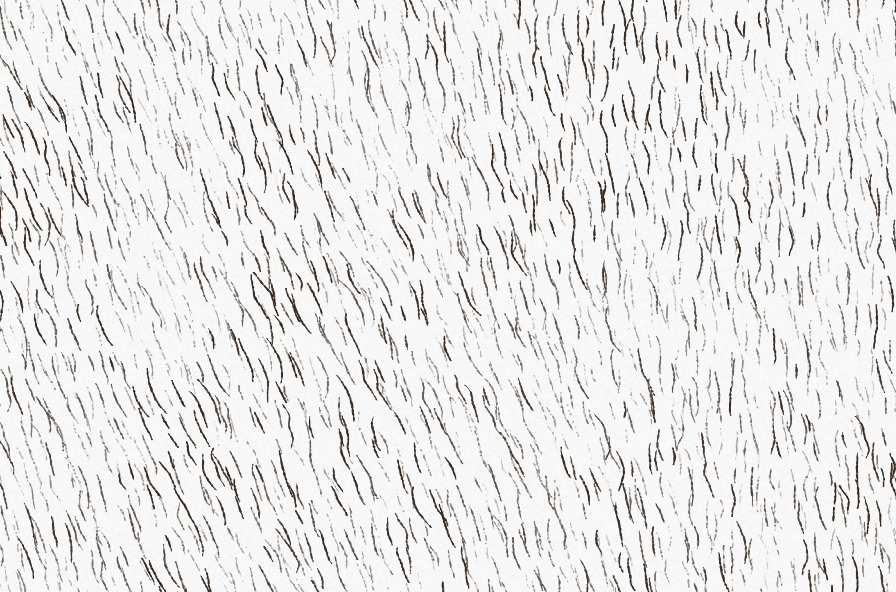
Write a WebGL 1 fragment shader that draws this texture.

```glsl
precision highp float;
// Short, leaning ink hairs scattered over near-white paper.
uniform vec2 u_resolution;

#define CELL vec2(0.0208, 0.048)   // spacing of strokes, in canvas heights
#define HALF_MIN 0.011             // shortest half length
#define HALF_MAX 0.040             // longest half length
#define RADIUS 0.0014              // half width of the pen line
#define LEAN 0.29                  // sideways drift per unit of height
#define LEAN_SPREAD 0.36
#define BEND 15.0                  // curvature range
#define WOBBLE 0.006               // hand tremor
#define GRAIN 330.0                // dry-ink grain frequency
#define PAPER vec3(0.968, 0.970, 0.968)
#define INK vec3(0.22, 0.17, 0.135)

vec4 hash4(vec2 p) {
  vec4 q = fract(p.xyxy * vec4(0.1031, 0.1030, 0.0973, 0.1099));
  q += dot(q, q.wzxy + 33.33);
  return fract((q.xxyz + q.yzzw) * q.zywx);
}

float noise(vec2 p) {
  vec2 i = floor(p), f = fract(p);
  f = f * f * (3.0 - 2.0 * f);
  float low = mix(hash4(i).x, hash4(i + vec2(1.0, 0.0)).x, f.x);
  float high = mix(hash4(i + vec2(0.0, 1.0)).x, hash4(i + 1.0).x, f.x);
  return mix(low, high, f.y);
}

// Lean of the field: slanted on the left, nearly upright at upper right.
float flowLean(vec2 c) {
  float upright = smoothstep(0.75, 1.25, c.x + 0.5 * (c.y - 0.5));
  return LEAN - 0.17 * upright + 0.25 * (noise(c * 3.5 + 9.0) - 0.5);
}

// Opacity of the stroke that belongs to one grid cell.
float stroke(vec2 p, vec2 id, float shift, float rough, float breaks, float pixel) {
  vec4 place = hash4(id + 41.0);
  vec4 form = hash4(id + 173.0);
  vec2 center = (id + 0.5 + 0.95 * (place.xy - 0.5)) * CELL;
  center.y -= shift;
  vec2 q = p - center;
  float halfLen = mix(HALF_MIN, HALF_MAX, 0.65 * place.z + 0.35 * place.z * place.w);
  if (abs(q.y) > halfLen + 0.006 || abs(q.x) > 0.05) return 0.0;

  // Curved center line and its slope
  float lean = flowLean(center) + LEAN_SPREAD * (form.x - 0.5);
  float bend = BEND * (form.y - 0.5);
  float tremor = WOBBLE * (noise(vec2(q.y * 50.0 + 7.0, form.z * 900.0)) - 0.5);
  float slope = 2.0 * bend * q.y - lean;
  float across = (q.x + lean * q.y - bend * q.y * q.y - tremor)
               * inversesqrt(1.0 + slope * slope);
  float past = max(abs(q.y) - halfLen, 0.0);

  // Pressure: many faint hairs, fewer dark ones, loosely in patches
  float pressure = mix(0.22, 1.2, mix(place.w, form.w, 0.2));
  pressure *= mix(0.7, 1.25, noise(center * 7.0 + 3.0));

  // Tapered, rough-edged line
  float along = min(abs(q.y) / halfLen, 1.0);
  float weight = mix(0.65, 1.2, min(pressure, 1.0)) * (1.0 - 0.4 * along * along);
  float radius = RADIUS * weight + 0.0016 * (rough - 0.5);
  float soft = 0.62 * pixel;
  float cover = 1.0 - smoothstep(radius - soft, radius + soft, length(vec2(across, past)));

  // Faint hairs break into specks, dark ones stay whole
  float specks = smoothstep(0.34, 0.58, mix(rough, breaks, 0.5));
  float dry = mix(specks, 1.0, smoothstep(0.3, 1.1, pressure));
  return cover * min(pressure, 1.0) * dry;
}

void main() {
  float pixel = 1.0 / u_resolution.y;
  vec2 p = gl_FragCoord.xy * pixel;
  float rough = noise(p * GRAIN);
  float breaks = noise(p * GRAIN * 0.4 + 19.0);
  float column = floor(p.x / CELL.x);

  // Strongest stroke among the neighbouring cells, columns staggered
  float ink = 0.0;
  for (int i = -2; i <= 2; i++) {
    float x = column + float(i);
    float shift = hash4(vec2(x, 7.0)).y * CELL.y;
    float row = floor((p.y + shift) / CELL.y);
    for (int j = -1; j <= 1; j++) {
      vec2 id = vec2(x, row + float(j));
      ink = max(ink, stroke(p, id, shift, rough, breaks, pixel));
    }
  }

  // Paper tooth
  float tooth = 0.025 * (noise(p * GRAIN + 57.0) - 0.5);
  gl_FragColor = vec4(mix(PAPER + tooth, INK, ink), 1.0);
}
```
